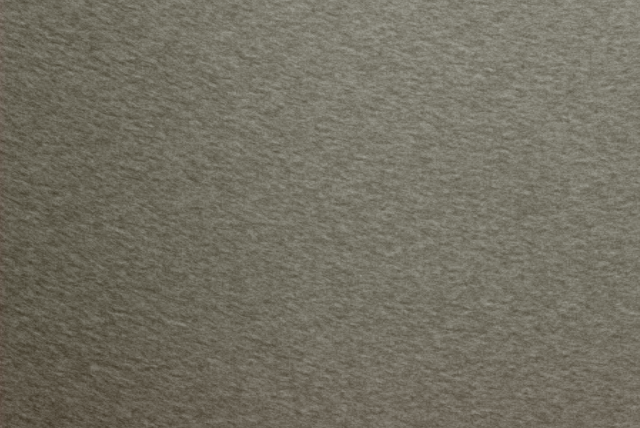
Reproduce this texture procedurally as a Shadertoy shader.

```glsl
#define PIT_FREQ vec2(56.0, 122.0)
#define FIBRE_FREQ vec2(135.0, 290.0)
#define GRAIN_FREQ vec2(300.0, 342.0)
#define PIT_GAIN 0.075
#define RELIEF_GAIN 0.05
#define FIBRE_GAIN 0.08
#define GRAIN_GAIN 0.075
#define FLECK_GAIN 0.03
#define DARK_LEVEL 0.34
#define SIDE_LIGHT 0.098
#define TOP_LIGHT 0.08

float hash(vec2 cell) {
    vec3 h = fract(vec3(cell.xyx) * 0.1031);
    h += dot(h, h.yzx + 33.33);
    return fract((h.x + h.y) * h.z);
}

// Value noise centred on zero
float noise(vec2 p) {
    vec2 cell = floor(p);
    vec2 f = fract(p);
    f = f * f * (3.0 - 2.0 * f);
    float low = mix(hash(cell), hash(cell + vec2(1, 0)), f.x);
    float high = mix(hash(cell + vec2(0, 1)), hash(cell + vec2(1, 1)), f.x);
    return mix(low, high, f.y) - 0.5;
}

// Sloping grain that flattens toward the right, with a slight wander
vec2 grainSpace(vec2 p) {
    float slope = 0.34 * p.x - 0.11 * p.x * p.x;
    vec2 wander = vec2(noise(p * 31.0), noise(p * 37.0 + 40.0));
    return p + vec2(0.0, slope) + 0.005 * wander;
}

// Surface height: two skewed layers hide the noise lattice
float sheetHeight(vec2 q) {
    vec2 p = q * PIT_FREQ;
    vec2 skewed = vec2(p.x + 0.4 * p.y, p.y - 0.3 * p.x);
    return 0.65 * noise(p) + 0.65 * noise(skewed + 17.0);
}

// Short crossing fibres
float fibres(vec2 q) {
    vec2 p = q * FIBRE_FREQ + 91.0;
    float crossing = noise(vec2(p.x + 0.3 * p.y, p.y - 0.45 * p.x) * 0.85);
    return 0.8 * noise(p) + 0.65 * crossing;
}

// Diffuse light: dim at the left, brightest at the upper right
float lighting(vec2 uv) {
    float side = smoothstep(-0.05, 0.62, uv.x);
    return DARK_LEVEL + SIDE_LIGHT * side + TOP_LIGHT * uv.y;
}

// Olive shadows rising to a neutral grey
vec3 paperTint(float level, vec2 uv) {
    vec3 color = level * vec3(1.0, 1.05, 1.11) - vec3(0.0, 0.034, 0.114);
    float warmth = smoothstep(0.35, 0.0, uv.y);
    float edge = smoothstep(0.012, 0.0, uv.x);
    color += warmth * vec3(0.006, -0.006, -0.002);
    return color + edge * vec3(0.015, -0.01, 0.0);
}

void mainImage(out vec4 fragColor, in vec2 fragCoord) {
    vec2 uv = fragCoord / iResolution.xy;
    vec2 p = fragCoord / iResolution.y;
    vec2 q = grainSpace(p);

    float height = sheetHeight(q);
    float relief = height - sheetHeight(q - vec2(0.001, 0.005));
    float grain = noise(p * GRAIN_FREQ + 203.0);
    float fleck = smoothstep(0.32, 0.48, noise(q * vec2(120.0, 240.0) + 311.0));

    float level = lighting(uv);
    level += PIT_GAIN * height + RELIEF_GAIN * relief;
    level += FIBRE_GAIN * fibres(q);
    level += GRAIN_GAIN * grain + FLECK_GAIN * fleck;

    fragColor = vec4(clamp(paperTint(level, uv), 0.0, 1.0), 1.0);
}
```
